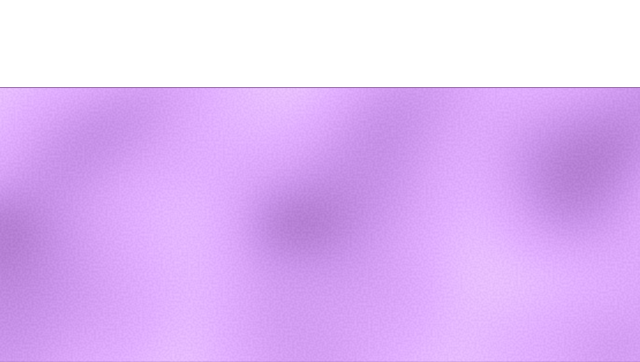
This background is drawn by a Shadertoy shader. Its source:

```glsl
const float PANEL_TOP = 0.758;      // all lengths are in canvas heights
const float RULE_WIDTH = 0.0025;
const float FOOT_STRENGTH = 0.4;
const vec3 PAPER = vec3(1.0);
const vec3 RULE = vec3(0.55, 0.38, 0.62);

const int COLUMNS = 3;
const float COLUMN_STEP = 0.81;
const float CLOUD_RADIUS = 0.2;
const float WARP_SCALE = 2.3;
const float WARP_AMOUNT = 0.09;
const float DRIFT_SCALE = 3.1;
const float DRIFT_AMOUNT = 0.12;
const float GRAIN_SCALE = 157.0;
const float GRAIN_AMOUNT = 0.045;

// Tones from light to deep, each reached at its shade level
const int TONES = 6;
const vec3 TONE[TONES] = vec3[](
    vec3(0.92, 0.77, 0.99), vec3(0.895, 0.715, 1.0), vec3(0.88, 0.68, 1.0),
    vec3(0.85, 0.64, 0.97), vec3(0.79, 0.58, 0.92), vec3(0.71, 0.50, 0.83));
const float LEVEL[TONES] = float[](0.0, 0.14, 0.25, 0.45, 0.72, 1.08);

vec2 gradientAt(vec2 cell) {
    vec3 h = fract(cell.xyx * vec3(0.1031, 0.1030, 0.0973));
    h += dot(h, h.yzx + 33.33);
    float angle = 6.28318 * fract((h.x + h.y) * h.z);
    return vec2(cos(angle), sin(angle));
}

float gradientNoise(vec2 p) {
    vec2 i = floor(p), f = p - i;
    vec2 u = f * f * f * (f * (f * 6.0 - 15.0) + 10.0);
    vec2 e = vec2(1.0, 0.0);
    float low = mix(dot(gradientAt(i), f),
                    dot(gradientAt(i + e.xy), f - e.xy), u.x);
    float high = mix(dot(gradientAt(i + e.yx), f - e.yx),
                     dot(gradientAt(i + e.xx), f - e.xx), u.x);
    return mix(low, high, u.y);
}

float cloud(vec2 offset) {
    return exp(-dot(offset, offset) / (CLOUD_RADIUS * CLOUD_RADIUS));
}

// Soft shadows: a core per column, an arm rising right, fainter ones below
float shadeField(vec2 p) {
    vec2 warp = vec2(gradientNoise(p * WARP_SCALE + 11.3),
                     gradientNoise(p * WARP_SCALE + 47.7));
    vec2 q = p + WARP_AMOUNT * warp;
    float shade = DRIFT_AMOUNT * gradientNoise(p * DRIFT_SCALE + 23.1);
    for (int i = 0; i < COLUMNS; i++) {
        float column = float(i);
        vec2 core = vec2(COLUMN_STEP * column, 0.34 + 0.05 * column * column);
        shade += cloud(q - core);
        shade += 0.6 * cloud(q - core - vec2(0.26, 0.21));
        shade += 0.35 * cloud(q - core - vec2(0.42, 0.37));
        shade += 0.5 * cloud(q - vec2(core.x + 0.02, 0.02));
        shade += 0.33 * cloud(q - vec2(core.x + 0.28, 0.17));
    }
    return shade;
}

vec3 toneAt(float shade) {
    vec3 colour = TONE[0];
    for (int i = 1; i < TONES; i++) {
        float t = (shade - LEVEL[i - 1]) / (LEVEL[i] - LEVEL[i - 1]);
        colour = mix(colour, TONE[i], clamp(t, 0.0, 1.0));
    }
    return colour;
}

float ruleCoverage(float distanceToRule, float pixel) {
    return clamp((0.5 * RULE_WIDTH - abs(distanceToRule)) / pixel + 0.5, 0.0, 1.0);
}

void mainImage(out vec4 fragColor, in vec2 fragCoord) {
    float pixel = 1.0 / iResolution.y;
    vec2 p = fragCoord * pixel;

    // Clouded panel with fine grain
    vec3 panel = toneAt(shadeField(p));
    panel += GRAIN_AMOUNT * gradientNoise(p * GRAIN_SCALE + 5.37);

    // Blank band above, thin rules along both panel edges
    float above = clamp((p.y - PANEL_TOP) / pixel + 0.5, 0.0, 1.0);
    vec3 colour = mix(panel, PAPER, above);
    colour = mix(colour, RULE, ruleCoverage(p.y - PANEL_TOP, pixel));
    colour = mix(colour, RULE, FOOT_STRENGTH * ruleCoverage(p.y, pixel));

    fragColor = vec4(clamp(colour, 0.0, 1.0), 1.0);
}
```
